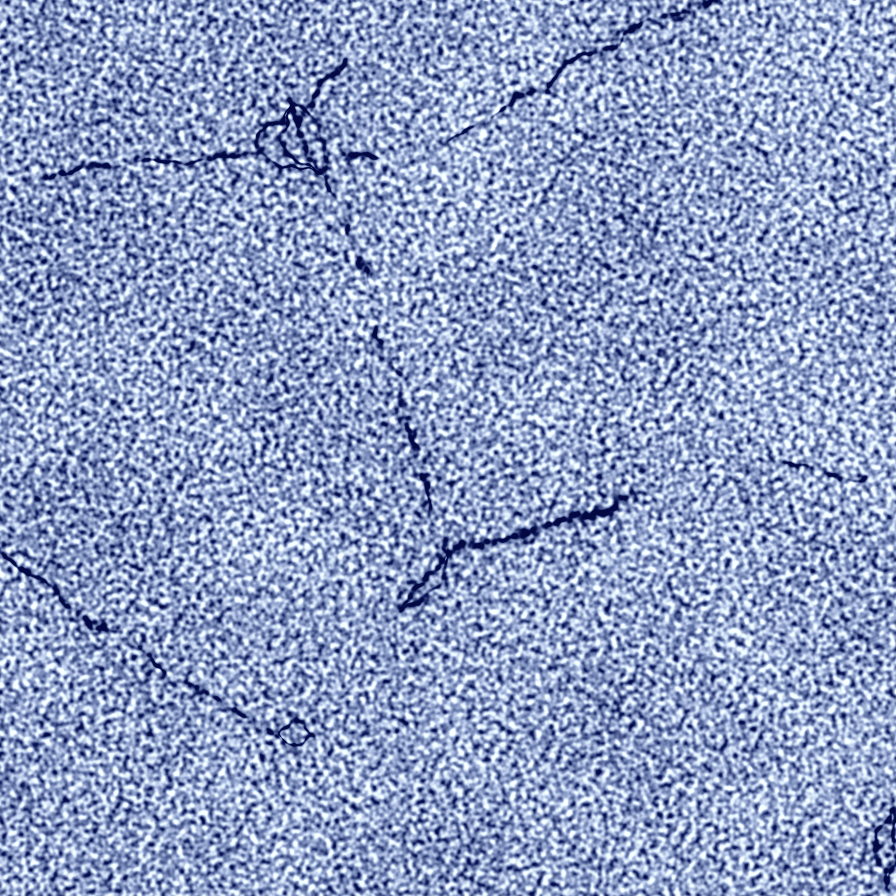
Write a WebGL 2 fragment shader that draws this texture.

```glsl
#version 300 es
precision highp float;
// Fine blue-and-white grain crossed by thin, broken dark cracks.
// Two rotated layers of gradient noise give a tone in standard deviations;
// warped, bowed strands darken that tone before a colour ramp is applied.

uniform vec2 u_resolution;
out vec4 fragColor;

const float NOISE_DEVIATION = 0.216;

uint hash(uvec2 cell, uint seed) {
  uint h = cell.x * 1597334677u ^ cell.y * 3812015801u ^ seed * 2654435u;
  h = (h ^ (h >> 16)) * 2146121005u;
  h = (h ^ (h >> 15)) * 2221713035u;
  return h ^ (h >> 16);
}

float cornerSlope(ivec2 cell, vec2 offset, uint seed) {
  float angle = float(hash(uvec2(cell), seed) >> 8) * 6.28318 / 16777216.0;
  return dot(vec2(cos(angle), sin(angle)), offset);
}

float gradientNoise(vec2 p, uint seed) {
  ivec2 cell = ivec2(floor(p));
  vec2 f = fract(p);
  vec2 s = f * f * f * (f * (f * 6.0 - 15.0) + 10.0);
  float a = cornerSlope(cell, f, seed);
  float b = cornerSlope(cell + ivec2(1, 0), f - vec2(1, 0), seed);
  float c = cornerSlope(cell + ivec2(0, 1), f - vec2(0, 1), seed);
  float d = cornerSlope(cell + ivec2(1, 1), f - vec2(1, 1), seed);
  return mix(mix(a, b, s.x), mix(c, d, s.x), s.y);
}

vec2 rotate(vec2 p, float angle) {
  float c = cos(angle), s = sin(angle);
  return vec2(c * p.x - s * p.y, s * p.x + c * p.y);
}

// Grain with zero mean and unit deviation
float grain(vec2 p) {
  float coarse = gradientNoise(rotate(p, 0.5) * 128.0, 1u);
  float fine = gradientNoise(rotate(p, 1.2) * 172.0, 2u);
  return (coarse + 0.8 * fine) / (NOISE_DEVIATION * 1.28);
}

vec2 wander(vec2 p, float frequency, float amount, uint seed) {
  vec2 q = p * frequency;
  return amount * vec2(gradientNoise(q, seed), gradientNoise(q, seed + 1u));
}

// Soft line from a to b, bent sideways by bow at its middle
float strand(vec2 p, vec2 a, vec2 b, float bow, float width) {
  float span = length(b - a);
  vec2 dir = (b - a) / span;
  float along = dot(p - a, dir);
  float across = dot(p - a, vec2(-dir.y, dir.x));
  float t = clamp(along / span, 0.0, 1.0);
  float beyond = max(abs(along - 0.5 * span) - 0.5 * span, 0.0);
  float d = length(vec2(beyond, across - 4.0 * bow * t * (1.0 - t))) / width;
  return exp(-d * d);
}

// Several strands that share both ends
float bundle(vec2 p, vec2 a, vec2 b, vec2 bows, int count, float width) {
  float ink = 0.0;
  for (int i = 0; i < count; i++) {
    float bow = mix(bows.x, bows.y, float(i) / float(count - 1));
    ink = max(ink, strand(p, a, b, bow, width));
  }
  return ink;
}

// Darkening by all cracks, in deviations of the grain
float cracks(vec2 p) {
  vec2 q = p + wander(p, 18.0, 0.016, 10u) + wander(p, 65.0, 0.007, 12u);
  float gaps = smoothstep(-0.22, 0.15, gradientNoise(p * 32.0, 14u));
  vec2 knot = vec2(0.362, 0.808), fork = vec2(0.495, 0.385);
  vec2 bend = vec2(0.52, 0.85), shoulder = vec2(0.61, 0.9);

  float bold = strand(q, fork, vec2(0.71, 0.447), -0.006, 0.0042);
  bold = max(bold, bundle(q, fork, vec2(0.453, 0.32), vec2(-0.008, 0.008), 2, 0.003));
  bold = max(bold, bundle(q, vec2(0.322, 0.89), knot, vec2(-0.055, 0.018), 4, 0.003));
  bold = max(bold, strand(q, vec2(0.35, 0.88), vec2(0.385, 0.93), 0.0, 0.003));
  bold = max(bold, strand(q, shoulder, vec2(0.69, 0.953), 0.004, 0.0036));
  bold = max(bold, bundle(q, vec2(0.997, 0.1), vec2(0.985, 0.01), vec2(-0.012, 0.006), 2, 0.003));

  float thin = strand(q, knot, fork, 0.006, 0.0027);
  thin = max(thin, strand(q, knot + vec2(0.02, 0.022), bend, -0.012, 0.0025));
  thin = max(thin, strand(q, bend, shoulder, 0.004, 0.0027));
  thin = max(thin, strand(q, vec2(0.69, 0.953), vec2(0.8, 1.0), 0.004, 0.0025));
  thin = max(thin, strand(q, vec2(0.86, 0.485), vec2(1.0, 0.477), -0.012, 0.003));
  thin = max(thin, strand(q, vec2(0.04, 0.807), vec2(0.29, 0.832), -0.004, 0.0027));
  thin = max(thin, strand(q, vec2(0.0, 0.385), vec2(0.31, 0.185), -0.01, 0.0027));
  float loops = bundle(q, vec2(0.312, 0.188), vec2(0.352, 0.184), vec2(-0.018, 0.016), 2, 0.0026);
  return max(max(bold * (2.6 + 1.6 * gaps), thin * (0.5 + 3.0 * gaps)), loops * 2.8);
}

float ramp(float low, float high, float x) {
  return clamp((x - low) / (high - low), 0.0, 1.0);
}

vec3 toneColour(float z) {
  vec3 c = mix(vec3(0.01, 0.03, 0.26), vec3(0.07, 0.12, 0.38), ramp(-3.0, -2.15, z));
  c = mix(c, vec3(0.28, 0.34, 0.55), ramp(-2.15, -1.37, z));
  c = mix(c, vec3(0.43, 0.50, 0.69), ramp(-1.37, -0.64, z));
  c = mix(c, vec3(0.57, 0.64, 0.80), ramp(-0.64, 0.02, z));
  c = mix(c, vec3(0.73, 0.79, 0.92), ramp(0.02, 0.72, z));
  c = mix(c, vec3(0.89, 0.96, 0.99), ramp(0.72, 1.55, z));
  return mix(c, vec3(0.98, 1.0, 1.0), ramp(1.55, 2.2, z));
}

void main() {
  vec2 p = gl_FragCoord.xy / min(u_resolution.x, u_resolution.y);
  float mottle = 0.5 * gradientNoise(p * 5.0, 20u) + 0.4 * gradientNoise(p * 14.0, 21u);
  float light = 0.16 * (p.x + 0.5 * p.y - 0.75);
  fragColor = vec4(toneColour(grain(p) + mottle + light - cracks(p)), 1.0);
}
```
